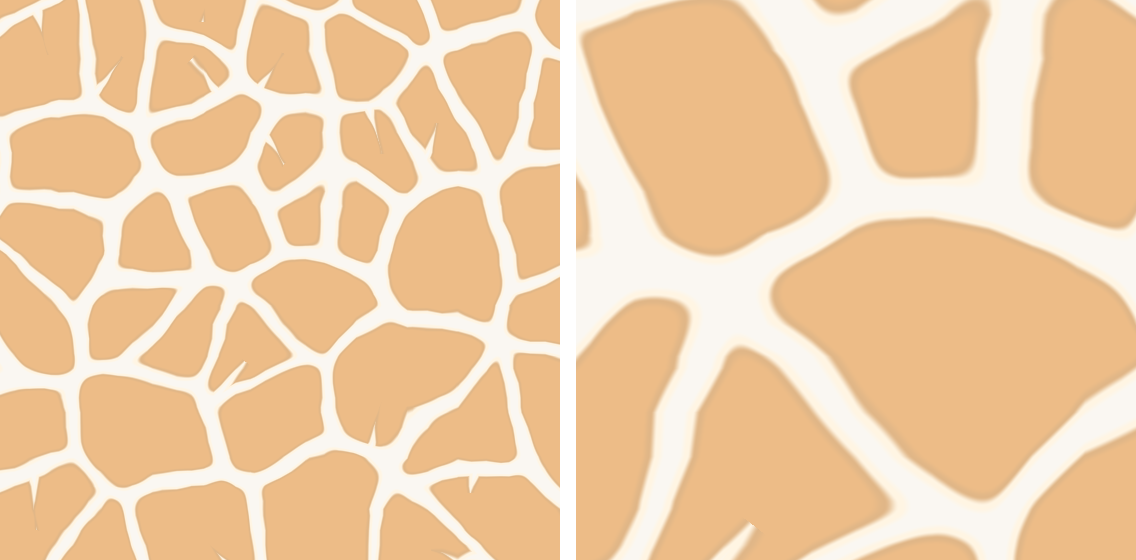
Left: the whole. Right: its middle third, enlarged.
Give the GLSL for this pattern, as a Shadertoy shader.

```glsl
// Giraffe hide: rounded, jagged tan patches separated by off-white channels.

const vec3 PATCH_COLOR = vec3(0.928, 0.737, 0.528);
const vec3 RIM_COLOR   = vec3(0.880, 0.715, 0.530);
const vec3 HALO_COLOR  = vec3(1.000, 0.960, 0.890);
const vec3 GAP_COLOR   = vec3(0.980, 0.970, 0.950);

const vec2  DENSE_CENTER  = vec2(0.45, 0.66); // where the patches are smallest
const float DENSE_RADIUS  = 0.35;
const float CELL_DENSITY  = 8.0;              // cells per unit at the dense center
const float JITTER        = 0.78;
const float DROPPED_SITES = 0.10;             // share of sites left out, for larger patches
const float CORNER_ROUND  = 0.007;
const float GAP_MIN       = 0.007;            // half widths of the channels
const float GAP_MAX       = 0.018;
const float NOTCH_SHARE   = 0.45;
const float NOTCH_DEPTH   = 0.048;
const float NOTCH_WIDTH   = 0.011;
const float EDGE_SOFTNESS = 0.0020;
const float RIM_WIDTH     = 0.0040;

vec2 hash2(vec2 p) {
    vec3 q = fract(p.xyx * vec3(0.1031, 0.1030, 0.0973));
    q += dot(q, q.yzx + 33.33);
    return fract((q.xx + q.yz) * q.zy);
}

// Linear interpolation leaves kinks, which make the outlines look hand cut.
vec2 facetNoise(vec2 p) {
    vec2 i = floor(p), f = p - i;
    vec2 low  = mix(hash2(i), hash2(i + vec2(1, 0)), f.x);
    vec2 high = mix(hash2(i + vec2(0, 1)), hash2(i + vec2(1, 1)), f.x);
    return mix(low, high, f.y) - 0.5;
}

// Canvas to cell grid, and back: cells grow away from the dense center.
vec2 toGrid(vec2 p) {
    vec2 d = p - DENSE_CENTER;
    float r = max(length(d), 1e-5);
    return d / r * asinh(r / DENSE_RADIUS) * DENSE_RADIUS * CELL_DENSITY;
}

vec2 toCanvas(vec2 g) {
    float r = max(length(g), 1e-5);
    return DENSE_CENTER + g / r * DENSE_RADIUS * sinh(r / (DENSE_RADIUS * CELL_DENSITY));
}

vec2 sitePosition(vec2 cell) {
    return toCanvas(cell + 0.5 + JITTER * (hash2(cell + 71.0) - 0.5));
}

bool isDropped(vec2 cell) {
    return hash2(cell + 137.0).x < DROPPED_SITES;
}

// Signed distance to the patch outline, positive inside.
float patchDistance(vec2 p) {
    vec2 base = floor(toGrid(p));
    vec2 site = vec2(0.0), siteCell = base;
    float nearest = 1e9;

    // Nearest site
    for (int y = -2; y <= 2; y++)
    for (int x = -2; x <= 2; x++) {
        vec2 cell = base + vec2(x, y);
        if (isDropped(cell)) continue;
        vec2 s = sitePosition(cell);
        float d = dot(s - p, s - p);
        if (d < nearest) { nearest = d; site = s; siteCell = cell; }
    }

    // Smooth minimum of the distances to the cell borders rounds the corners
    float sum = 1e-30;
    for (int y = -2; y <= 2; y++)
    for (int x = -2; x <= 2; x++) {
        vec2 cell = base + vec2(x, y);
        if (cell == siteCell || isDropped(cell)) continue;
        vec2 s = sitePosition(cell);
        float d = dot(0.5 * (s + site) - p, normalize(s - site));
        sum += exp(-d / CORNER_ROUND);
    }
    float border = -CORNER_ROUND * log(sum);
    float gap = mix(GAP_MIN, GAP_MAX, facetNoise(p * 6.0 + 9.0).x + 0.5);
    float inside = border - gap;

    // Wedge-shaped notch cut into some of the patches
    vec2 rnd = hash2(siteCell + 211.0);
    if (rnd.x < NOTCH_SHARE) {
        float angle = 6.2832 * rnd.y;
        vec2 dir = vec2(cos(angle), sin(angle)), d = p - site;
        float across = abs(dot(d, vec2(-dir.y, dir.x)));
        float wedge = across - NOTCH_WIDTH * (1.0 - border / NOTCH_DEPTH);
        if (dot(d, dir) > 0.0) inside = min(inside, wedge);
    }
    return inside;
}

void mainImage(out vec4 fragColor, in vec2 fragCoord) {
    vec2 p = fragCoord / iResolution.y;

    // Wobble of the outlines: broad bends and small nicks
    vec2 q = p + 0.030 * facetNoise(p * 11.0) + 0.007 * facetNoise(p * 38.0 + 5.0);
    float d = patchDistance(q);

    // Layers from channel to patch, with a warm halo and a darker rim
    float soft = max(EDGE_SOFTNESS, 0.75 / iResolution.y);
    vec3 color = mix(GAP_COLOR, HALO_COLOR, smoothstep(-soft, soft, d + RIM_WIDTH + 0.001));
    color = mix(color, RIM_COLOR, smoothstep(-soft, soft, d));
    color = mix(color, PATCH_COLOR, smoothstep(-soft, soft, d - RIM_WIDTH));
    fragColor = vec4(color, 1.0);
}
```
